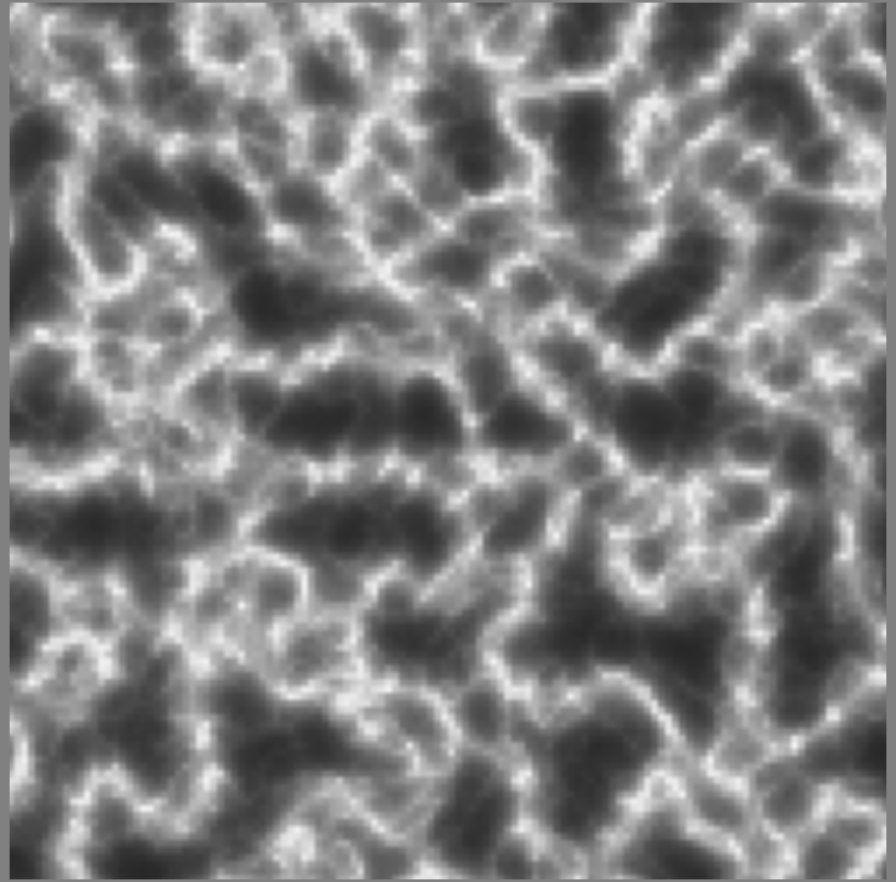
A WebGL 2 fragment shader for this texture:

```glsl
#version 300 es
precision highp float;
precision highp int;
// Grey web of glowing filaments around smooth dark hollows, in a thin grey frame.
// Ridged gradient noise: each finer octave is weighted by the coarser ridges,
// then sampled on a coarse lattice with a little grain and blended softly.

#define CELLS 126.0        // lattice samples across the square
#define BASE_FREQ 8.0      // noise cells across, coarsest octave
#define OCTAVES 4
#define OCTAVE_GAIN 0.62   // strength of each finer octave
#define RIDGE_FALLOFF 5.0  // steepness of the glow beside a filament
#define RIDGE_ROUND 0.012  // rounding of the filament crest
#define DETAIL_MASK 1.6    // how far fine detail reaches into hollows
#define TONE_FLOOR 0.12
#define TONE_GAIN 0.46
#define GRAIN 0.035        // tone scatter between lattice samples
#define FRAME_GREY 0.5
#define HALF_SIDE 0.497    // half side of the square, in canvas heights

uniform vec2 u_resolution;
out vec4 fragColor;

// One round of integer scrambling
uint scramble(uint v) {
    v = v * 747796405u + 2891336453u;
    v = ((v >> ((v >> 28) + 4u)) ^ v) * 277803737u;
    return (v >> 22) ^ v;
}

// Hash of a cell to a value in 0..1
float hash(ivec2 cell) {
    uvec2 q = uvec2(cell + 4096);
    return float(scramble(q.x + scramble(q.y)) & 65535u) / 65536.0;
}

// Unit gradient of a noise corner, projected on the offset to it
float cornerSlope(ivec2 cell, vec2 offset) {
    float angle = 6.28319 * hash(cell);
    return dot(vec2(cos(angle), sin(angle)), offset);
}

float gradientNoise(vec2 p) {
    ivec2 cell = ivec2(floor(p));
    vec2 f = fract(p);
    vec2 blend = f * f * f * (f * (f * 6.0 - 15.0) + 10.0);
    float low = mix(cornerSlope(cell, f),
                    cornerSlope(cell + ivec2(1, 0), f - vec2(1, 0)), blend.x);
    float high = mix(cornerSlope(cell + ivec2(0, 1), f - vec2(0, 1)),
                     cornerSlope(cell + ivec2(1, 1), f - vec2(1, 1)), blend.x);
    return mix(low, high, blend.y);
}

// Bright crest where the noise crosses zero
float ridge(vec2 p) {
    float n = gradientNoise(p);
    return exp(-RIDGE_FALLOFF * sqrt(n * n + RIDGE_ROUND * RIDGE_ROUND));
}

// Ridges layered so that hollows stay free of fine detail
float filaments(vec2 p) {
    float total = 0.0, strength = 1.0, mask = 1.0;
    vec2 q = p * BASE_FREQ + 3.3;
    for (int i = 0; i < OCTAVES; i++) {
        float crest = ridge(q);
        total += strength * mask * crest;
        mask *= min(crest * DETAIL_MASK, 1.0);
        strength *= OCTAVE_GAIN;
        q = q * 2.0 + vec2(17.37, 9.61);
    }
    return clamp(TONE_FLOOR + TONE_GAIN * total, 0.16, 0.92);
}

// Tone of one lattice sample; grain is strongest on bright parts
float latticeTone(vec2 cell) {
    float tone = filaments((cell + 0.5) / CELLS);
    return tone + GRAIN * tone * 2.0 * (hash(ivec2(cell) + 731) - 0.5);
}

// Soft blend between lattice samples
float grainedField(vec2 p) {
    vec2 g = p * CELLS - 0.5;
    vec2 cell = floor(g);
    vec2 f = smoothstep(0.0, 1.0, fract(g));
    float low = mix(latticeTone(cell), latticeTone(cell + vec2(1, 0)), f.x);
    float high = mix(latticeTone(cell + vec2(0, 1)), latticeTone(cell + 1.0), f.x);
    return mix(low, high, f.y);
}

void main() {
    vec2 centred = (gl_FragCoord.xy - 0.5 * u_resolution) / u_resolution.y;
    float tone = grainedField(centred + 0.5);

    // Frame around the square
    vec2 reach = abs(centred) - HALF_SIDE;
    float pixel = 1.0 / u_resolution.y;
    float frame = smoothstep(-pixel, pixel, max(reach.x, reach.y));
    fragColor = vec4(vec3(mix(tone, FRAME_GREY, frame)), 1.0);
}
```
